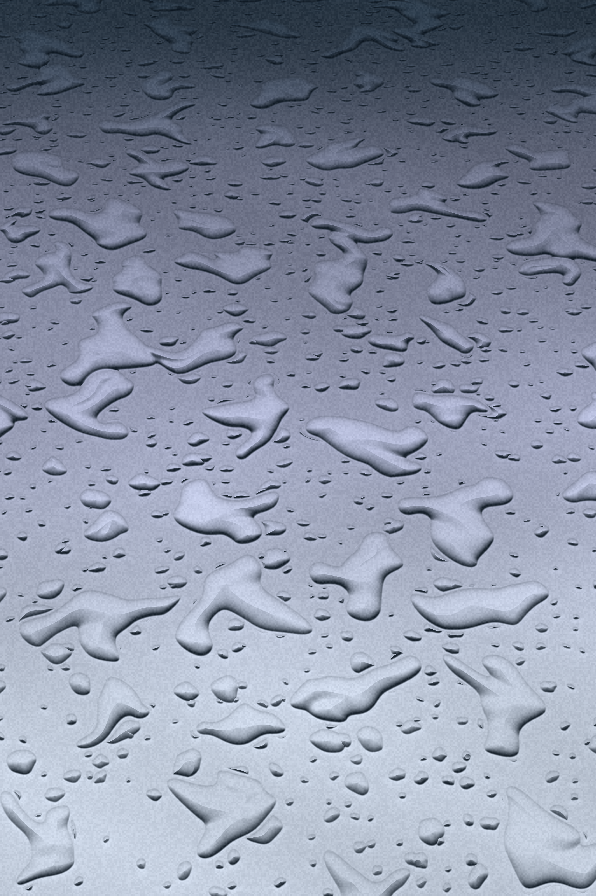
This texture is drawn by a Shadertoy shader. Its source:

```glsl
// Rain drops on a grey metal sheet that recedes toward a dark far edge.
// Cellular distance fields on the sheet give branching puddles and round beads;
// the slope of the field on the canvas places dark lower rims and pale tops.

vec2 hash2(vec2 p) {
    vec3 q = fract(p.xyx * vec3(0.1031, 0.1030, 0.0973));
    q += dot(q, q.yzx + 33.33);
    return fract((q.xx + q.yz) * q.zy);
}

float smoothMin(float a, float b, float k) {
    float h = max(k - abs(a - b), 0.0) / k;
    return min(a, b) - h * h * k * 0.25;
}

float capsule(vec2 p, vec2 tip, float radius) {
    float t = clamp(dot(p, tip) / dot(tip, tip), 0.0, 1.0);
    return length(p - tip * t) - radius * (0.85 + 0.15 * t);
}

// Layered sines that make outlines wander
vec2 wobble(vec2 p) {
    return sin(p.yx * 5.3 + 1.7 * sin(p * 2.1)) * 0.09
         + sin(p.yx * 13.0 + p * 5.0) * 0.032;
}

// Puddles: a round body with three lobed arms in each cell
float puddles(vec2 p) {
    p += wobble(p);
    vec2 cell = floor(p);
    float d = 1.0;
    for (int j = -1; j <= 1; j++)
    for (int i = -1; i <= 1; i++) {
        vec2 id = cell + vec2(i, j);
        vec2 rnd = hash2(id + 7.0);
        if (rnd.x < 0.1) continue;
        vec2 q = p - id - 0.2 - 0.6 * hash2(id + 31.0);
        float size = mix(0.36, 1.0, rnd.y);
        float blob = length(q) - 0.25 * size;
        for (int k = 0; k < 3; k++) {
            vec2 arm = hash2(id + float(k) * 17.0 + 53.0);
            float angle = 6.283 * arm.x;
            vec2 tip = vec2(cos(angle), sin(angle)) * size * mix(0.25, 0.56, arm.y);
            blob = smoothMin(blob, capsule(q, tip, size * mix(0.22, 0.12, arm.y)), 0.1);
        }
        d = smoothMin(d, blob, 0.06);
    }
    return d;
}

// Beads: one nearly round drop in some of the cells
float beads(vec2 p, float share) {
    p += wobble(p) * 0.5;
    vec2 cell = floor(p);
    float d = 1.0;
    for (int j = -1; j <= 1; j++)
    for (int i = -1; i <= 1; i++) {
        vec2 id = cell + vec2(i, j);
        vec2 rnd = hash2(id + 91.0);
        if (rnd.x > share) continue;
        vec2 q = p - id - 0.2 - 0.6 * hash2(id + 13.0);
        q.x *= mix(0.75, 1.2, fract(rnd.x * 37.0));
        d = min(d, length(q) - mix(0.14, 0.36, rnd.y * rnd.y));
    }
    return d;
}

// All the water, with the canvas projected onto the sheet
float water(vec2 uv) {
    vec2 p = vec2((uv.x - 0.33) / (1.0 + 0.25 * uv.y), 1.9) * 1.9 / (1.9 - uv.y);
    float large = puddles(p / 0.17 + 20.0) * 0.17;
    float small = min(beads(p / 0.056 + 40.0, 0.42) * 0.056,
                      beads(p / 0.026 + 70.0, 0.42) * 0.026);
    return min(large, max(small, 0.005 - large));
}

vec3 sheetColor(vec2 uv) {
    vec3 c = mix(vec3(0.75, 0.79, 0.85), vec3(0.60, 0.62, 0.72), smoothstep(0.15, 0.58, uv.y));
    c = mix(c, vec3(0.40, 0.42, 0.50), smoothstep(0.50, 0.84, uv.y));
    c = mix(c, vec3(0.15, 0.20, 0.25), smoothstep(0.78, 1.0, uv.y));
    float cloud = sin(uv.x * 9.0 + 2.0 * sin(uv.y * 7.0)) * sin(uv.y * 15.0 + uv.x * 4.0);
    return c * (1.0 + 0.05 * cloud);
}

void mainImage(out vec4 fragColor, in vec2 fragCoord) {
    vec2 uv = fragCoord / iResolution.y;
    float pixel = 1.0 / iResolution.y;

    // Field and slope, turned into distance on the canvas
    vec2 e = vec2(0.0008, 0.0);
    float field = water(uv);
    vec2 slope = vec2(water(uv + e.xy), water(uv + e.yx)) - field;
    slope /= e.x;
    float steep = max(length(slope), 0.3);
    float d = field / steep;
    vec2 outward = slope / steep;

    float near = (1.9 - uv.y) / 1.9;
    float inside = 1.0 - smoothstep(-pixel, pixel, d);
    float depth = max(-d, 0.0);
    float lower = smoothstep(-0.15, 0.95, dot(outward, vec2(0.2, -0.98)));
    float upper = smoothstep(0.0, 1.0, outward.y);

    // Pale body, soft shade toward the lower side, dark rim
    vec3 color = sheetColor(uv);
    float lift = mix(0.03, 0.2, smoothstep(0.1, 0.55, uv.y));
    color *= 1.0 + inside * lift * (1.0 - exp(-depth / (0.007 * near)));
    float patchy = 0.8 + 0.2 * sin(uv.x * 23.0 + 3.0 * sin(uv.y * 17.0));
    float strength = mix(0.68, 0.98, smoothstep(0.0, 0.5, uv.y)) * patchy;
    float rim = exp(-pow(depth / (0.0062 * near), 1.5)) * lower * strength;
    float shade = exp(-depth / (0.02 * near)) * lower * 0.3;
    float outline = exp(-depth / (0.002 * near)) * (0.12 + 0.1 * upper);
    vec3 ink = vec3(0.07, 0.11, 0.15);
    color = mix(color, ink, inside * clamp(rim + shade + outline, 0.0, 0.95));

    // Light gathered just below each drop
    float glow = (1.0 - inside) * exp(-max(d, 0.0) / (0.004 * near)) * lower;
    color *= 1.0 + 0.1 * glow;

    // Fine film grain
    color += (hash2(floor(uv * 512.0)).x - 0.5) * 0.06;
    fragColor = vec4(clamp(color, 0.0, 1.0), 1.0);
}
```
